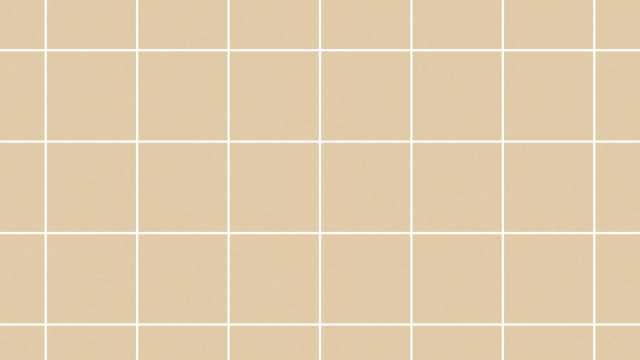
A Shadertoy shader for this pattern:

```glsl
// Square beige tiles with thin pale grout lines and a faint grain
#define PITCH 0.254
#define LINE_WIDTH 0.0066
#define HALO_WIDTH 0.0055
#define ROW_OFFSET 0.0986
#define GRAIN_SCALE 70.0
#define GRAIN_AMOUNT 0.012
#define TILE_COLOR vec3(0.882, 0.793, 0.660)
#define HALO_COLOR vec3(0.872, 0.792, 0.690)
#define LINE_COLOR vec3(1.0, 0.985, 0.955)

// Pseudo-random unit gradient for a lattice point
vec2 gradientAt(vec2 cell) {
    vec3 p = fract(cell.xyx * vec3(0.1031, 0.1030, 0.0973));
    p += dot(p, p.yzx + 33.33);
    float angle = 6.28318 * fract((p.x + p.y) * p.z);
    return vec2(cos(angle), sin(angle));
}

float gradientNoise(vec2 p) {
    vec2 cell = floor(p), f = fract(p);
    vec2 u = f * f * f * (f * (f * 6.0 - 15.0) + 10.0);
    vec2 e = vec2(1.0, 0.0);
    float a = dot(gradientAt(cell), f);
    float b = dot(gradientAt(cell + e.xy), f - e.xy);
    float c = dot(gradientAt(cell + e.yx), f - e.yx);
    float d = dot(gradientAt(cell + e.xx), f - e.xx);
    return mix(mix(a, b, u.x), mix(c, d, u.x), u.y);
}

// Distance on each axis to the nearest grid line
vec2 gridDistance(vec2 p) {
    return abs(fract(p / PITCH + 0.5) - 0.5) * PITCH;
}

void mainImage(out vec4 fragColor, in vec2 fragCoord) {
    // Height units, with a vertical line on the centre of the canvas
    float pixel = 1.0 / iResolution.y;
    vec2 p = (fragCoord - vec2(0.5 * iResolution.x, 0.0)) * pixel;
    p.y -= ROW_OFFSET;

    // Tile face with subtle grain
    float grain = gradientNoise(p * GRAIN_SCALE)
                + 0.5 * gradientNoise(p * GRAIN_SCALE * 2.1 + 17.0);
    vec3 color = TILE_COLOR + GRAIN_AMOUNT * grain;

    // Greyer rim beside the grout, then the grout itself
    vec2 edge = gridDistance(p) - 0.5 * LINE_WIDTH;
    float nearest = min(edge.x, edge.y);
    float halo = 1.0 - smoothstep(0.5 * HALO_WIDTH, HALO_WIDTH, nearest);
    vec2 coverage = clamp(0.5 - edge / pixel, 0.0, 1.0);
    color = mix(color, HALO_COLOR, halo);
    color = mix(color, LINE_COLOR, max(coverage.x, coverage.y));

    fragColor = vec4(color, 1.0);
}
```
